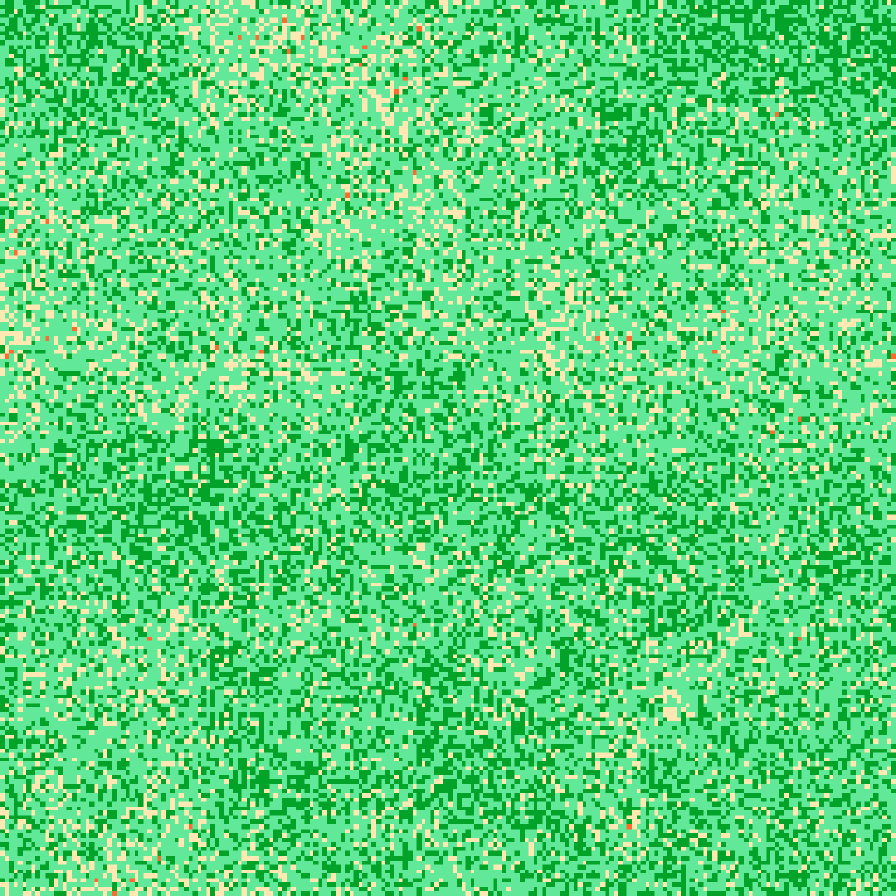
Give the GLSL for this texture, as a Shadertoy shader.

```glsl
const float CELLS = 200.0;     // grains along the canvas height
const float LATTICE = 512.0;   // grain borders snap to this finer lattice
const float EDGE = 0.25;       // width of the smoothed edge, in output samples

const vec3 DEEP_GREEN = vec3(0.01, 0.64, 0.16);
const vec3 MINT = vec3(0.38, 0.91, 0.60);
const vec3 CREAM = vec3(1.00, 0.91, 0.70);
const vec3 ORANGE = vec3(1.00, 0.42, 0.18);

// Integer hash, returns 0..1
float hash(ivec2 cell, int seed) {
    uint h = uint(cell.x) * 1597334673u ^ uint(cell.y) * 3812015801u;
    h ^= uint(seed) * 2798796415u;
    h = (h ^ (h >> 16)) * 2146121005u;
    h = (h ^ (h >> 15)) * 2221713035u;
    h ^= h >> 16;
    return float(h >> 8) / 16777216.0;
}

// Smoothly interpolated lattice noise
float valueNoise(vec2 p, int seed) {
    ivec2 i = ivec2(floor(p));
    vec2 f = fract(p);
    f = f * f * (3.0 - 2.0 * f);
    float low = mix(hash(i, seed), hash(i + ivec2(1, 0), seed), f.x);
    float high = mix(hash(i + ivec2(0, 1), seed), hash(i + ivec2(1, 1), seed), f.x);
    return mix(low, high, f.y);
}

// Broad drift in tone with a darker upper right corner
float drift(vec2 p) {
    float sum = 0.4 * valueNoise(p * 3.0, 11)
              + 0.3 * valueNoise(p * 7.0, 12)
              + 0.3 * valueNoise(p * 16.0, 13);
    float corner = 1.0 - smoothstep(0.05, 0.4, distance(p, vec2(1.0)));
    return 2.3 * (sum - 0.5) - 0.35 * corner + 0.12;
}

// Nearly Gaussian value for each grain
float grain(ivec2 cell) {
    float sum = 0.0;
    for (int k = 0; k < 4; k++) sum += hash(cell, k + 1);
    return 1.7 * (sum - 2.0);
}

// Tone ladder from dark to rare bright specks
vec3 palette(float tone) {
    vec3 color = tone < -0.55 ? DEEP_GREEN : MINT;
    color = tone > 1.19 ? CREAM : color;
    return tone > 2.9 ? ORANGE : color;
}

// Snapping gives grains of slightly uneven width and height
vec3 grainColor(vec2 p) {
    vec2 snapped = (floor(p * LATTICE) + 0.5) / LATTICE;
    vec2 cell = floor(snapped * CELLS);
    return palette(grain(ivec2(cell)) + drift((cell + 0.5) / CELLS));
}

void mainImage(out vec4 fragColor, in vec2 fragCoord) {
    // Four close taps soften the grain borders
    vec3 color = vec3(0.0);
    for (int k = 0; k < 4; k++) {
        vec2 tap = (vec2(k % 2, k / 2) - 0.5) * EDGE;
        color += 0.25 * grainColor((fragCoord + tap) / iResolution.y);
    }
    fragColor = vec4(color, 1.0);
}
```
